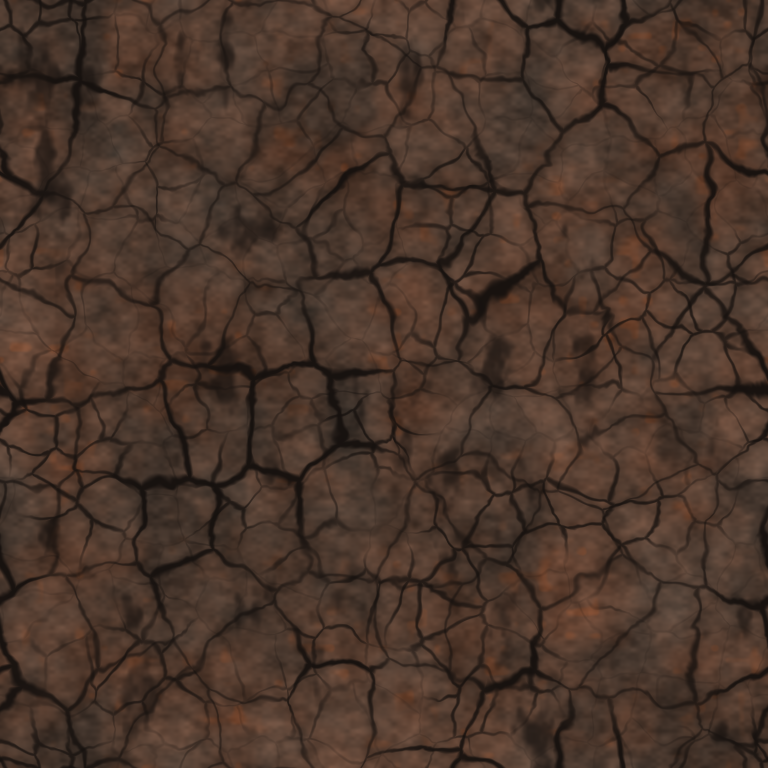
Reproduce this texture procedurally as a Shadertoy shader.

```glsl
// Dry brown crust split into rough plates by dark, wandering cracks.
// Warped Voronoi borders give two sizes of crack; wrapped noise layers
// give the mottled plates, rust specks, grey stains and fine grain.

float hash(vec2 p, float seed) {
    return fract(sin(dot(p, vec2(127.1, 311.7)) + seed * 74.7) * 43758.5453);
}

// Value noise with a whole number of cells per canvas, so it wraps.
float noise(vec2 uv, vec2 cells, float seed) {
    vec2 p = uv * cells;
    vec2 i = floor(p);
    vec2 f = fract(p);
    f = f * f * (3.0 - 2.0 * f);
    vec2 lo = mod(i, cells);
    vec2 hi = mod(i + 1.0, cells);
    float bottom = mix(hash(lo, seed), hash(vec2(hi.x, lo.y), seed), f.x);
    float top = mix(hash(vec2(lo.x, hi.y), seed), hash(hi, seed), f.x);
    return mix(bottom, top, f.y);
}

float fbm(vec2 uv, vec2 cells, float seed, int octaves) {
    float sum = 0.0, total = 0.0, weight = 1.0;
    for (int i = 0; i < octaves; i++) {
        sum += weight * noise(uv, cells, seed + float(i));
        total += weight;
        weight *= 0.55;
        cells *= 2.0;
    }
    return sum / total;
}

vec2 warp(vec2 uv, vec2 cells, float seed, float amount) {
    vec2 shift = vec2(fbm(uv, cells, seed, 3), fbm(uv, cells, seed + 7.0, 3));
    return uv + amount * (shift - 0.5);
}

// Offset from p to the jittered plate centre in a wrapped grid cell.
vec2 toCentre(vec2 p, vec2 cell, vec2 cells, float seed) {
    vec2 id = mod(cell, cells);
    vec2 jitter = vec2(hash(id, seed), hash(id, seed + 3.0));
    return (cell + 0.08 + 0.84 * jitter - p) / cells;
}

// Distance to the nearest plate border, in canvas units.
float borderDistance(vec2 uv, vec2 cells, float seed) {
    vec2 p = uv * cells;
    vec2 home = floor(p);
    vec2 nearest = vec2(9.0);
    for (int y = -1; y <= 1; y++)
    for (int x = -1; x <= 1; x++) {
        vec2 r = toCentre(p, home + vec2(x, y), cells, seed);
        if (dot(r, r) < dot(nearest, nearest)) nearest = r;
    }
    float d = 1.0;
    for (int y = -2; y <= 2; y++)
    for (int x = -2; x <= 2; x++) {
        vec2 r = toCentre(p, home + vec2(x, y), cells, seed);
        vec2 across = r - nearest;
        if (dot(across, across) > 1e-7)
            d = min(d, dot(0.5 * (r + nearest), normalize(across)));
    }
    return d;
}

float crackLine(float d, float halfWidth, float softness) {
    return 1.0 - smoothstep(halfWidth * 0.3, halfWidth + softness, d);
}

// Mottled surface of the plates, without cracks.
vec3 crustColor(vec2 uv) {
    const vec3 umber = vec3(0.22, 0.160, 0.125);
    const vec3 tan_ = vec3(0.46, 0.335, 0.268);
    const vec3 rustShift = vec3(0.075, -0.020, -0.055);
    const vec3 stain = vec3(0.215, 0.180, 0.155);

    float broad = fbm(uv, vec2(5.0, 4.0), 11.0, 3);
    float blotch = fbm(uv, vec2(30.0, 22.0), 21.0, 3);
    float grain = fbm(uv, vec2(74.0, 104.0), 31.0, 2);
    float tone = 0.53 + 0.65 * (broad - 0.5) + 0.65 * (blotch - 0.5) + 0.6 * (grain - 0.5);
    vec3 color = mix(umber, tan_, clamp(tone, 0.0, 1.0));

    float rust = fbm(uv, vec2(13.0, 15.0), 41.0, 4);
    color += rustShift * (rust - 0.48);
    float speck = smoothstep(0.68, 0.95, noise(uv, vec2(58.0, 64.0), 51.0));
    color += vec3(0.075, 0.018, -0.012) * speck * smoothstep(0.4, 0.65, rust);

    float stained = smoothstep(0.53, 0.76, fbm(uv, vec2(9.0, 7.0), 61.0, 4));
    return mix(color, stain * (0.7 + 0.6 * grain), 0.65 * stained);
}

void mainImage(out vec4 fragColor, in vec2 fragCoord) {
    const vec3 crackColor = vec3(0.085, 0.065, 0.055);
    vec2 uv = fragCoord / iResolution.xy;

    // Wandering borders of large plates and of their fragments
    vec2 bent = warp(warp(uv, vec2(11.0), 71.0, 0.055), vec2(38.0), 81.0, 0.014);
    float plate = borderDistance(bent, vec2(10.0, 8.0), 91.0);
    float shard = borderDistance(bent + 0.37, vec2(19.0, 15.0), 101.0);

    // Cracks open, narrow and fade along their length
    float opening = smoothstep(0.3, 0.8, noise(uv, vec2(9.0, 8.0), 111.0));
    float splitting = smoothstep(0.38, 0.75, fbm(uv, vec2(10.0, 9.0), 121.0, 2));
    float mainCrack = crackLine(plate, mix(0.0008, 0.0042, opening), 0.0028);
    float fineCrack = crackLine(shard, mix(0.0004, 0.0020, splitting), 0.0025);
    float cavity = smoothstep(0.64, 0.80, fbm(uv, vec2(17.0, 10.0), 131.0, 4));

    // Shade the plate rims, then cut the cracks and hollows
    vec3 color = crustColor(uv);
    color *= 1.0 - 0.22 * exp(-plate / 0.008) - 0.10 * splitting * exp(-shard / 0.006);
    color = mix(color, crackColor, 0.65 * cavity);
    color = mix(color, crackColor, fineCrack * mix(0.12, 0.75, splitting));
    color = mix(color, crackColor, mainCrack * mix(0.45, 0.95, opening));
    fragColor = vec4(color, 1.0);
}
```
